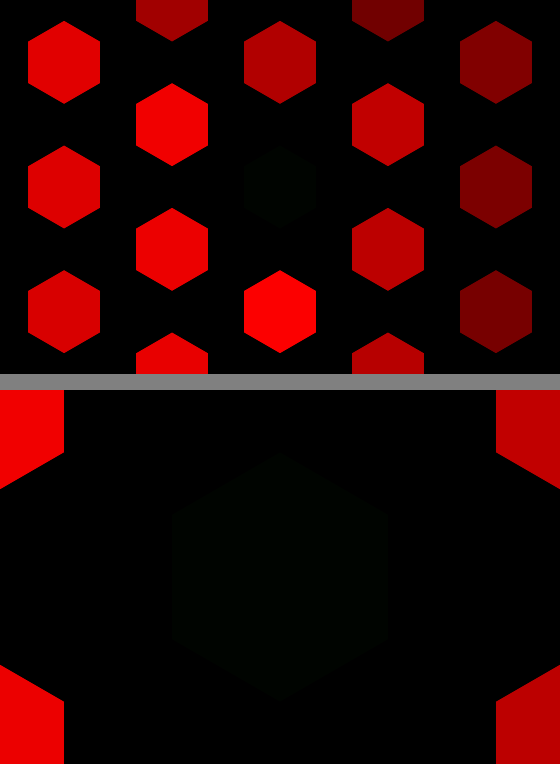
Top, the full canvas; bottom, a detail of the centre.
A Shadertoy shader for this pattern:

```glsl
// Staggered columns of pointy-top red hexagons on black, around a dark centre.
// Rounding finds the nearest cell; a hexagon distance gives its shape, and
// each cell's red level is a gentle slope plus wrapped steps of one sixth.

const float SQRT3 = 1.7320508;
const float ROW_STEP = 1.0 / 3.0;          // vertical pitch, in canvas heights
const float COLUMN_STEP = SQRT3 / 6.0;     // horizontal pitch
const float APOTHEM = SQRT3 / 18.0;        // hexagon centre to flat side
const vec3 CENTRE_COLOUR = vec3(0.0, 0.014, 0.0);

// Signed distance to a hexagon with vertical left and right sides.
float hexagonDistance(vec2 p, float apothem) {
    p = abs(p);
    return max(p.x, dot(p, vec2(0.5, 0.5 * SQRT3))) - apothem;
}

// Column and height of the nearest cell, the height in half rows.
vec2 nearestCell(vec2 p) {
    float column = round(p.x / COLUMN_STEP);
    float shift = 0.5 * mod(column, 2.0);
    float row = floor(p.y / ROW_STEP - shift + 0.5) + shift;
    return vec2(column, 2.0 * row);
}

vec2 cellCentre(vec2 cell) {
    return cell * vec2(COLUMN_STEP, 0.5 * ROW_STEP);
}

// Red falls to the right and rises upward; odd columns are a sixth brighter.
float redLevel(vec2 cell) {
    float odd = mod(cell.x, 2.0);
    float slope = 0.675 - 0.095 * cell.x + 0.0095 * cell.y;
    float wrapDown = odd * step(2.5, cell.y);
    float wrapUp = step(abs(cell.x), 0.5) * step(cell.y, -1.5);
    return clamp(slope + odd / 6.0 + (wrapUp - wrapDown) / 3.0, 0.0, 1.0);
}

vec3 cellColour(vec2 cell) {
    bool isCentre = dot(cell, cell) < 0.25;
    return isCentre ? CENTRE_COLOUR : vec3(redLevel(cell), 0.0, 0.0);
}

void mainImage(out vec4 fragColor, in vec2 fragCoord) {
    vec2 p = (fragCoord - 0.5 * iResolution.xy) / iResolution.y;
    float pixel = 1.0 / iResolution.y;

    vec2 cell = nearestCell(p);
    float distanceToEdge = hexagonDistance(p - cellCentre(cell), APOTHEM);
    float coverage = smoothstep(0.5 * pixel, -0.5 * pixel, distanceToEdge);

    fragColor = vec4(cellColour(cell) * coverage, 1.0);
}
```
